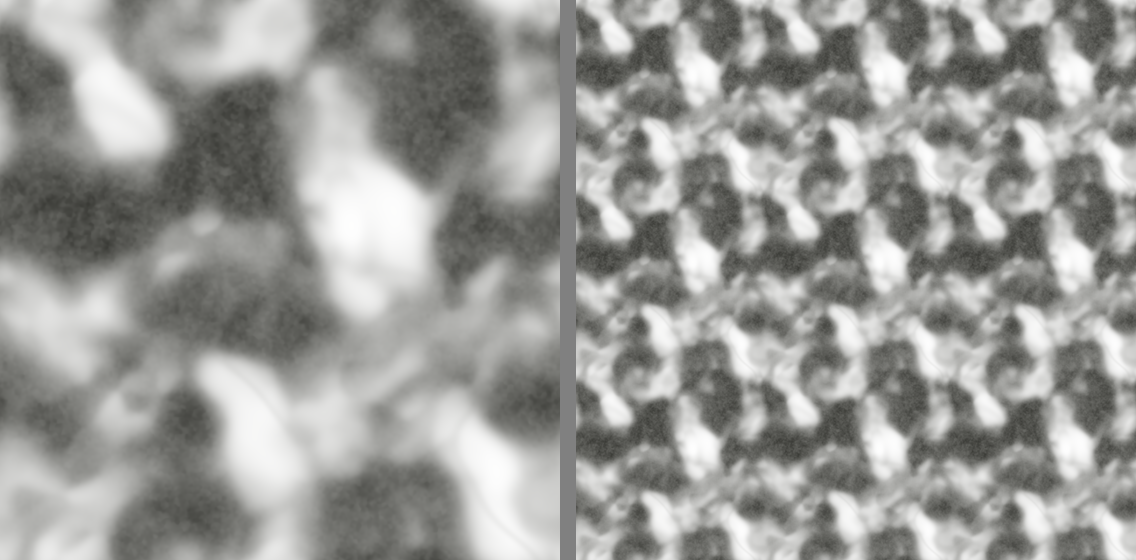
Left, the tile; right, the same tile 3 across and 3 down.
Write a three.js fragment shader that draws this texture.

```glsl
// Soft monochrome smoke: blurred dark and bright patches with faint creases.
// Layers of wrapping cellular noise (Gaussian-blended cell tones) are summed,
// spread to even shares by a logistic curve and mapped to warm greys.

#define PATCHES 6.0      // large patches across the tile (even)
#define SOFTNESS 3.0     // higher gives firmer patch borders
#define DETAIL 0.40      // weight of the half-size layer
#define WISPS 0.18       // weight of the quarter-size layer
#define WARP 0.014       // bending of the patches
#define CONTRAST 4.8     // spread of the tones
#define CREASE 0.10      // strength of the faint fold lines
#define MOTTLE 0.062     // fine grain in the dark areas
#define SEED 3.0

varying vec2 vUv;

const float TAU = 6.28318;

float hash(vec2 cell, float salt) {
  return fract(sin(dot(cell, vec2(127.1, 311.7)) + salt * 74.7) * 43758.5);
}

// Tone of a cell in -1..1; cells half a tile apart are opposite: the mean is zero.
float cellTone(vec2 cell, float count, float salt) {
  float column = mod(cell.x + cell.y, count);
  float twin = mod(column, count / 2.0);
  float tone = 2.0 * hash(vec2(twin, cell.y), salt) - 1.0;
  return column > twin + 0.5 ? -tone : tone;
}

// Blend of the tones around scattered cell points, repeating every count cells.
float cellNoise(vec2 uv, float count, float salt) {
  vec2 p = uv * count;
  vec2 corner = floor(p);
  float total = 0.0;
  float weights = 0.0;
  for (int y = -2; y <= 2; y++) {
    for (int x = -2; x <= 2; x++) {
      vec2 cell = corner + vec2(float(x), float(y));
      vec2 id = mod(cell, count);
      vec2 center = cell + vec2(hash(id, salt + 1.0), hash(id, salt + 2.0));
      vec2 away = p - center;
      float weight = exp(-SOFTNESS * dot(away, away));
      total += weight * cellTone(id, count, salt);
      weights += weight;
    }
  }
  return total / weights;
}

// Layered sines with whole periods bend the domain without breaking the tile.
vec2 bend(vec2 uv) {
  vec2 slow = sin(TAU * (uv.yx * 2.0 + uv * vec2(1.0, -1.0)) + vec2(0.7, 2.1));
  vec2 quick = sin(TAU * (uv.yx * 5.0 + uv * vec2(-3.0, 2.0)) + vec2(4.0, 1.3));
  return uv + WARP * (slow + 0.4 * quick);
}

// Even tone 0..1 to grey, with a slight olive tint that fades towards white.
vec3 smokeColor(float tone) {
  float grey = 0.285 + 0.5 * tone + 0.22 * tone * tone;
  vec3 oliveTint = vec3(0.0, 0.002, -0.016) * (1.0 - tone * tone);
  return vec3(grey) + oliveTint;
}

void main() {
  vec2 uv = bend(vUv);

  // Large patches with softer structure inside
  float field = cellNoise(uv, PATCHES, SEED)
              + DETAIL * cellNoise(uv, PATCHES * 2.0, SEED + 5.0)
              + WISPS * cellNoise(uv, PATCHES * 4.0, SEED + 9.0);
  float tone = 1.0 / (1.0 + exp(-CONTRAST * field));

  // Faint creases pull the tone towards the middle
  float fold = cellNoise(uv, PATCHES, SEED + 14.0);
  tone = mix(tone, 0.5, CREASE * exp(-80.0 * fold * fold));

  // Fine mottling in three sizes, strongest in the shadows
  float grain = 0.7 * cellNoise(vUv, 40.0, SEED + 19.0)
              + 0.8 * cellNoise(vUv, 84.0, SEED + 23.0)
              + 0.7 * cellNoise(vUv, 160.0, SEED + 27.0);
  vec3 color = smokeColor(tone) + MOTTLE * grain * (1.0 - tone) * (1.0 - tone);

  gl_FragColor = vec4(clamp(color, 0.0, 1.0), 1.0);
}
```
